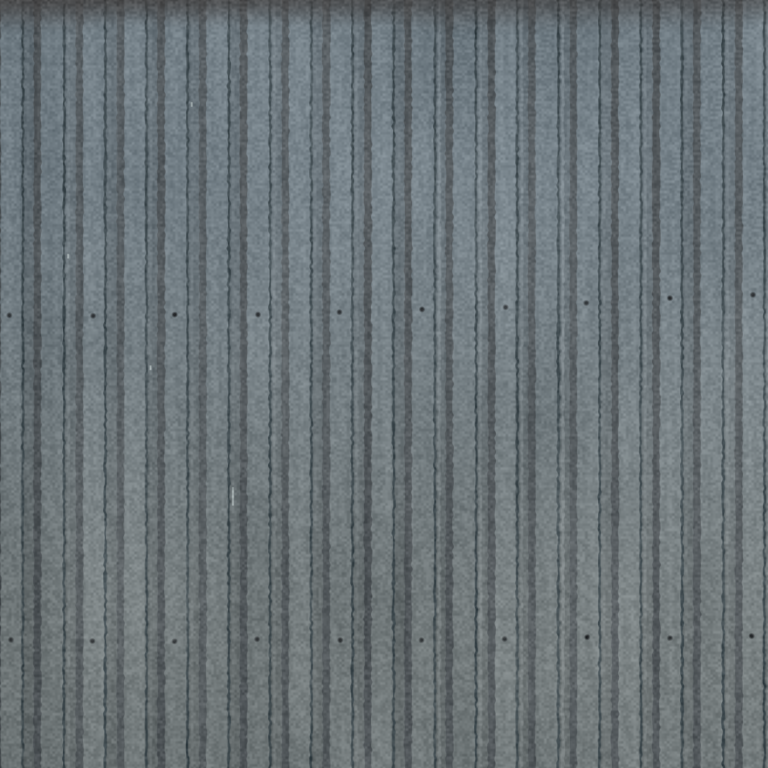
Give the GLSL for this texture, as a WebGL 1 fragment shader.

```glsl
precision highp float;
uniform vec2 u_resolution;

const float RIBS = 18.64;          // ribs across the canvas
const float RIB_OFFSET = 0.0265;   // left edge of the first whole rib
const float SEAM_POS = 0.06;       // positions within one rib, 0 to 1
const float SEAM_HALF = 0.030;
const float GROOVE_START = 0.335;
const float GROOVE_END = 0.515;
const float SCREW_POS = 0.76;
const float SCREW_RADIUS = 0.0036;
const float EDGE_SOFTNESS = 0.024;
const float EDGE_WOBBLE = 0.045;
const float GRAIN = 0.135;
const float MOTTLE = 0.085;
const int SCRATCHES = 4;

const vec3 PANEL_TOP = vec3(0.452, 0.500, 0.530);
const vec3 PANEL_LOW = vec3(0.460, 0.490, 0.494);
const vec3 GROOVE = vec3(0.318, 0.340, 0.354);
const vec3 SEAM = vec3(0.235, 0.280, 0.300);
const vec3 SCREW = vec3(0.13, 0.14, 0.15);
const vec3 EAVE = vec3(0.27, 0.265, 0.265);
const vec3 SCRATCH = vec3(0.76, 0.80, 0.80);

float hash(vec2 p) {
    return fract(sin(dot(p, vec2(127.1, 311.7))) * 43758.5453);
}

float noise(vec2 p) {
    vec2 i = floor(p);
    vec2 f = fract(p);
    f = f * f * (3.0 - 2.0 * f);
    float low = mix(hash(i), hash(i + vec2(1.0, 0.0)), f.x);
    float high = mix(hash(i + vec2(0.0, 1.0)), hash(i + 1.0), f.x);
    return mix(low, high, f.y);
}

float band(float x, float start, float end, float soft) {
    return smoothstep(start - soft, start + soft, x)
         - smoothstep(end - soft, end + soft, x);
}

// Height of a screw row, rising slightly to the right
float rowHeight(float row, float x) {
    return mix(0.166 + 0.006 * x * x, 0.588 + 0.030 * x * x, row);
}

void main() {
    vec2 uv = gl_FragCoord.xy / u_resolution;
    vec2 pixel = 1.0 / u_resolution;
    float ribX = (uv.x - RIB_OFFSET) * RIBS;
    float rib = floor(ribX);
    float soft = max(EDGE_SOFTNESS, 0.7 * RIBS * pixel.x);
    float vary = hash(vec2(rib, 3.0));
    float shift = (vary - 0.5) * 0.03;
    float x = fract(ribX) + (noise(uv * vec2(200.0, 170.0)) - 0.5) * EDGE_WOBBLE;

    // Painted sheet, cooler toward the top
    vec3 color = mix(PANEL_LOW, PANEL_TOP, smoothstep(0.1, 0.85, uv.y));
    color += (vary - 0.5) * 0.025;

    // Raised strip between seam and groove, with a pale crease
    float strip = band(x, SEAM_POS, GROOVE_START + shift, soft);
    color *= 1.0 - 0.10 * strip;
    float crease = band(x, 0.13, 0.20, soft);
    color += 0.08 * crease * hash(vec2(rib, 9.0));

    // Wide shaded groove and thin dark seam
    float groove = band(x, GROOVE_START + shift, GROOVE_END + shift, soft);
    color = mix(color, GROOVE, groove * mix(0.8, 1.0, hash(vec2(rib, 5.0))));
    float seam = band(x, SEAM_POS - SEAM_HALF, SEAM_POS + SEAM_HALF, soft);
    float seamWear = 0.55 + 0.3 * noise(vec2(rib * 7.3, uv.y * 9.0))
                   + 0.35 * noise(vec2(rib * 3.7, uv.y * 150.0));
    color = mix(color, SEAM, clamp(seam * seamWear, 0.0, 1.0));

    // Broad weathering and faint vertical streaks
    float mottle = 0.65 * noise(uv * vec2(6.0, 4.0) + 4.0)
                 + 0.35 * noise(uv * vec2(15.0, 9.0));
    color += (mottle - 0.5) * MOTTLE;
    color += (noise(uv * vec2(150.0, 5.0)) - 0.5) * 0.03;

    // Screws on every second rib
    float odd = mod(rib, 2.0);
    for (int i = 0; i < 2; i++) {
        float row = float(i);
        vec2 jitter = vec2(hash(vec2(rib, row)), hash(vec2(row, rib))) - 0.5;
        vec2 center = vec2((rib + SCREW_POS) / RIBS + RIB_OFFSET, 0.0);
        center.y = rowHeight(row, center.x);
        float d = length(uv - center - jitter * 0.003);
        float head = 1.0 - smoothstep(SCREW_RADIUS - 0.0015 - pixel.y,
                                      SCREW_RADIUS + pixel.y, d);
        float strength = mix(0.75, 1.0, hash(vec2(rib, row + 20.0)));
        color = mix(color, SCREW, head * odd * strength);
    }

    // A few bare scratches beside the seams
    for (int i = 0; i < SCRATCHES; i++) {
        float id = float(i);
        float scratchRib = 5.0 - mod(id * 2.0, 5.0);
        vec2 center = vec2((scratchRib + 0.16) / RIBS + RIB_OFFSET,
                           0.29 + 0.18 * (id + 0.4 * hash(vec2(id, 47.0))));
        vec2 size = vec2(0.0012, mix(0.012, 0.003, min(id, 1.0)));
        vec2 d = abs(uv - center) - size;
        vec2 cover = 1.0 - smoothstep(-pixel, pixel, d);
        color = mix(color, SCRATCH, 0.7 * cover.x * cover.y);
    }

    // Shadow below the eave
    float ragged = 0.012 * noise(vec2(uv.x * 12.0, 2.0));
    float shade = smoothstep(0.950 + ragged, 1.005, uv.y);
    color = mix(color, EAVE, shade * mix(0.9, 0.6, uv.x));

    // Fine surface grain
    float grain = 0.65 * noise(uv * 300.0) + 0.35 * noise(uv * 170.0 + 9.0);
    color += (grain - 0.5) * GRAIN;

    gl_FragColor = vec4(clamp(color, 0.0, 1.0), 1.0);
}
```
